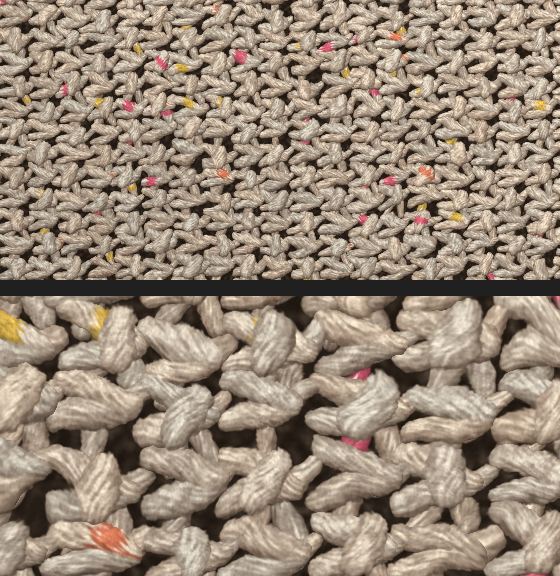
Top, the full canvas; bottom, a detail of the centre.
Give the GLSL for this texture, as a Shadertoy shader.

```glsl
vec2 hash2(vec2 p) {
    p = vec2(dot(p, vec2(127.1, 311.7)), dot(p, vec2(269.5, 183.3)));
    return fract(sin(p) * 43758.5);
}

// Gradient noise, about -0.7 to 0.7
float noise(vec2 p) {
    vec2 i = floor(p), f = fract(p);
    vec2 u = f * f * (3.0 - 2.0 * f);
    vec2 x = vec2(1, 0), y = vec2(0, 1);
    float a = dot(hash2(i) * 2.0 - 1.0, f);
    float b = dot(hash2(i + x) * 2.0 - 1.0, f - x);
    float c = dot(hash2(i + y) * 2.0 - 1.0, f - y);
    float d = dot(hash2(i + 1.0) * 2.0 - 1.0, f - 1.0);
    return mix(mix(a, b, u.x), mix(c, d, u.x), u.y);
}

// Wool tone from deep shadow to lit fibre
vec3 woolColor(float shade) {
    vec3 c = mix(vec3(0.12, 0.09, 0.065), vec3(0.44, 0.37, 0.31), smoothstep(0.0, 0.35, shade));
    c = mix(c, vec3(0.65, 0.58, 0.51), smoothstep(0.33, 0.62, shade));
    return mix(c, vec3(0.90, 0.85, 0.77), smoothstep(0.6, 0.92, shade));
}

vec3 dyeColor(float pick) {
    if (pick < 0.45) return vec3(0.88, 0.32, 0.43);
    return pick < 0.75 ? vec3(0.91, 0.73, 0.26) : vec3(0.88, 0.45, 0.31);
}

// Lays a rounded strand from a to b; top holds colour and height
void strand(vec2 p, vec2 a, vec2 b, float radius, float lift, vec2 seed, inout vec4 top) {
    float len = distance(a, b);
    vec2 dir = (b - a) / len;
    float along = clamp(dot(p - a, dir), 0.0, len);
    vec2 offset = p - a - dir * along;
    float t = along / len;
    float width = radius * (0.84 + 0.28 * sin(3.14 * t));
    float d = length(offset) / width;
    if (d > 1.3) return;
    float across = dot(offset, vec2(-dir.y, dir.x));
    d += 0.22 * noise(p * 7.0 + seed * 7.0) + 0.12 * noise(p * 17.0);
    float dome = sqrt(max(1.0 - d * d, 0.0));

    // Twisted plies, fibres and light from above
    float ply = sin(along * 9.0 - across * 15.0 + seed.x * 3.0);
    float fibre = noise(vec2(along * 5.0, (across + along * 0.35) * 17.0) + seed * 13.7);
    float shade = 0.07 + 0.68 * dome + 0.05 * ply * dome + 0.36 * fibre * dome;
    shade += 0.24 * dot(offset / width, vec2(-0.25, 0.95)) + 0.4 * lift;

    // Tint of each strand, with rare dyed flecks
    vec2 rnd = hash2(seed);
    shade += 0.1 * (rnd.x - 0.5);
    vec3 color = woolColor(shade) * (1.0 + (rnd.y - 0.5) * vec3(0.06, 0.01, -0.03));
    float fleck = step(0.93, rnd.x) * smoothstep(0.3, 0.12, abs(t - 0.3 - 0.4 * rnd.y) + 0.35 * fibre);
    color = mix(color, dyeColor(rnd.y) * (0.35 + 0.75 * shade), 0.85 * fleck);

    float height = lift + radius * dome + 0.1 * t;
    float cover = smoothstep(-0.04, 0.04, height - top.w) * smoothstep(1.0, 0.8, d);
    top = mix(top, vec4(color, height), cover);
}

void mainImage(out vec4 fragColor, in vec2 fragCoord) {
    vec2 uv = fragCoord / iResolution.y;
    vec2 p = uv * 12.3;
    vec2 pitch = vec2(1.29, 1.0);

    // Hand-made unevenness
    p += 0.4 * vec2(noise(p * 0.35), noise(p * 0.35 + 40.0));
    p += 0.24 * vec2(noise(p * 1.3 + 9.0), noise(p * 1.3 + 70.0));

    vec4 top = vec4(woolColor(0.07 + 0.2 * noise(p * 6.0)), -1.0);
    for (int y = -1; y <= 1; y++)
    for (int x = -1; x <= 1; x++) {
        vec2 id = floor(p / pitch) + vec2(x, y);
        vec2 q = p - (id + 0.5) * pitch - 0.2 * (hash2(id + 5.0) - 0.5);
        vec2 bend = 0.3 * (hash2(id + 31.0) - 0.5);
        bool knot = mod(id.x + id.y, 2.0) < 0.5;

        // Legs joining the row below
        strand(q, vec2(-0.08, -0.2), vec2(-0.3 + bend.x, -0.78), 0.19, -0.15, id + 0.1, top);
        if (knot) strand(q, vec2(0.14, -0.2), vec2(0.38 + bend.y, -0.78), 0.2, -0.12, id + 0.2, top);

        // Slanted leaves meeting along the row
        strand(q, vec2(-0.64, -0.29 + 0.5 * bend.x), vec2(0.38, -0.04), 0.235, 0.0, id + 0.3, top);
        strand(q, vec2(-0.62, 0.37 + 0.5 * bend.y), vec2(0.4, 0.02), 0.245, 0.03, id + 0.4, top);
        strand(q, vec2(0.1, -0.2), vec2(0.62, 0.22 + 0.5 * bend.x), 0.2, -0.04, id + 0.5, top);

        // Raised knot on alternate stitches
        if (knot) strand(q, vec2(-0.1 - bend.x, -0.24), vec2(0.08 + bend.y, 0.3), 0.31, 0.12, id + 0.6, top);
    }

    // Fuzz and uneven room light
    vec3 color = top.rgb * (1.0 + 0.22 * noise(p * 12.0) + 0.16 * noise(p * 25.0));
    color *= 0.96 + 0.04 * uv.x + 0.06 * (uv.y - 0.5);
    fragColor = vec4(clamp(color, 0.0, 1.0), 1.0);
}
```
